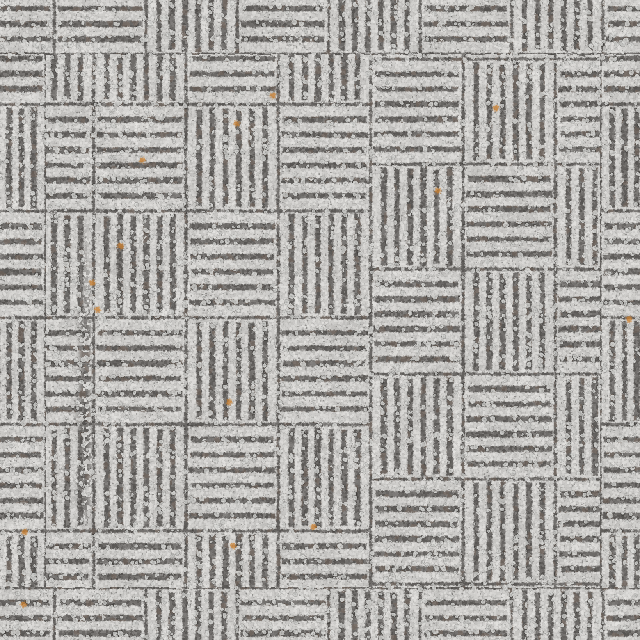
Write a Shadertoy shader that draws this texture.

```glsl
// Weathered concrete paving: basket-weave ribbed tiles with lichen in the grooves.

vec2 hash2(vec2 p) {
    vec3 q = fract(p.xyx * vec3(0.1031, 0.1030, 0.0973));
    q += dot(q, q.yzx + 33.33);
    return fract((q.xx + q.yz) * q.zy);
}

// Wrapping cellular noise: distance to the nearest point, then its two random values.
vec3 cells(vec2 p, float count) {
    p *= count;
    vec3 nearest = vec3(9.0);
    for (int y = -1; y <= 1; y++)
    for (int x = -1; x <= 1; x++) {
        vec2 cell = floor(p) + vec2(x, y);
        vec2 wrapped = mod(cell, count);
        float d = length(cell + 0.1 + 0.8 * hash2(wrapped) - p);
        if (d < nearest.x) nearest = vec3(d, hash2(wrapped + 71.0));
    }
    return nearest;
}

// Layered sines, roughly -1 to 1, repeating over the canvas.
float waves(vec2 p) {
    float sum = 0.0, amp = 0.5;
    p *= 6.2832;
    for (int i = 0; i < 4; i++) {
        sum += amp * sin(3.0 * p.x + 2.0 * sin(2.0 * p.y + float(i)))
                   * cos(4.0 * p.y + 2.0 * sin(3.0 * p.x));
        p = 2.0 * p.yx;
        amp *= 0.6;
    }
    return sum;
}

// Position in tile units; also gives tile size and rib direction. y runs down.
vec2 tilePosition(vec2 p, out vec2 size, out bool upright) {
    vec2 q;
    if (p.y < 0.085 || p.y > 0.918) {              // offset row across the wrap
        size = vec2(1.0 / 7.0, 0.167);
        q = fract(p + vec2(-0.085, 0.082)) / size;
        upright = mod(floor(q.x), 2.0) > 0.5;
    } else if (p.x < 0.072 || p.x > 0.9375) {      // offset column across the wrap
        size = vec2(0.1345, 1.0 / 6.0);
        q = vec2(fract(p.x + 0.0625), p.y - 0.163) / size;
        upright = mod(floor(q.y), 2.0) < 0.5;
    } else {                                       // two groups of staggered columns
        bool right = p.x > 0.579;
        size = vec2(0.1443, right ? 0.164 : 1.0 / 6.0);
        q = (p - vec2(0.002, right ? 0.0925 : 0.163)) / size;
        float parity = max(floor(q.x), 1.0) + floor(q.y) + (right ? 1.0 : 0.0);
        upright = mod(parity, 2.0) < 0.5;
    }
    return q;
}

// Signed distance to grooves and joints, negative inside them.
float grooves(vec2 p) {
    vec2 size;
    bool upright;
    vec2 q = tilePosition(p, size, upright);
    vec2 id = floor(q), f = fract(q);
    vec2 edge = min(f, 1.0 - f) * size;
    float joint = min(edge.x, edge.y) - 0.0022 - 0.001 * waves(p + 0.3);
    if (!upright) { f = f.yx; size = size.yx; edge = edge.yx; }
    float groove = floor(f.x * 7.0 + 0.5);         // seven ribs, six grooves
    vec2 vary = hash2(id + groove * 7.3 + (upright ? 40.0 : 90.0));
    float d = abs(f.x - groove / 7.0) * size.x - 0.0036 - 0.0013 * vary.x;
    d = max(d, 0.004 + 0.005 * vary.y - edge.y);
    if (groove < 0.5 || groove > 6.5) d = 1.0;
    return min(d, joint);
}

void mainImage(out vec4 fragColor, in vec2 fragCoord) {
    vec2 uv = fragCoord / iResolution.xy;
    vec2 p = vec2(uv.x, 1.0 - uv.y);
    float halfPixel = 0.5 / iResolution.y;

    vec3 grain = cells(p, 280.0);
    vec3 crust = cells(p + 0.0015 * waves(p * 9.0), 120.0);
    float drift = waves(p);

    // Ribs and worn groove edges
    vec2 bent = p + 0.0009 * vec2(waves(p * 3.0), waves(p.yx * 3.0 + 0.4));
    float d = grooves(bent) + 0.0025 * (grain.x - 0.5) + 0.0012 * (grain.y - 0.5);
    float recess = 1.0 - smoothstep(-0.0007 - halfPixel, 0.0007 + halfPixel, d);

    // Heavy dirt along one column joint
    float across = (p.x - 0.133) / 0.010;
    float dirt = exp(-across * across) * smoothstep(0.3, 0.6, p.y)
               * (1.0 - smoothstep(0.76, 0.84, p.y));
    recess = max(recess, dirt * step(0.35, grain.z));

    // Speckled stone and dark soil
    vec3 stone = vec3(0.815, 0.81, 0.80) + 0.035 * drift
               + 0.11 * (grain.y - 0.5) - 0.10 * smoothstep(0.45, 0.9, grain.x);
    stone -= 0.22 * step(0.94, grain.z) * (1.0 - smoothstep(0.2, 0.5, grain.x));
    vec3 soil = vec3(0.43, 0.42, 0.41) + 0.17 * (grain.y - 0.5) + 0.03 * drift;
    soil = mix(soil, vec3(0.46, 0.40, 0.36), 0.5 * step(0.85, crust.z));
    vec3 color = mix(stone, soil, recess);

    // Lichen rosettes: pale discs with grey rims, densest in the grooves
    float grown = step(crust.y, mix(0.12, 0.40, recess) + 0.16 * drift);
    float radius = 0.32 + 0.28 * crust.z;
    float disc = 1.0 - smoothstep(radius - 0.12, radius + 0.06, crust.x);
    float rim = 1.0 - smoothstep(0.0, 0.14, abs(crust.x - radius));
    vec3 lichen = vec3(0.80, 0.80, 0.79) + 0.12 * (grain.y - 0.5)
                - 0.12 * (1.0 - smoothstep(0.0, 0.2, crust.x));
    color = mix(color, lichen, 0.9 * disc * grown) - 0.13 * rim * grown;

    // Sparse orange lichen
    vec3 rust = cells(p, 15.0);
    float spot = 1.0 - smoothstep(0.04, 0.10, rust.x + 0.06 * (grain.x - 0.4));
    color = mix(color, vec3(0.78, 0.50, 0.20), 0.8 * spot * step(0.90, rust.y));

    fragColor = vec4(clamp(color, 0.0, 1.0), 1.0);
}
```
